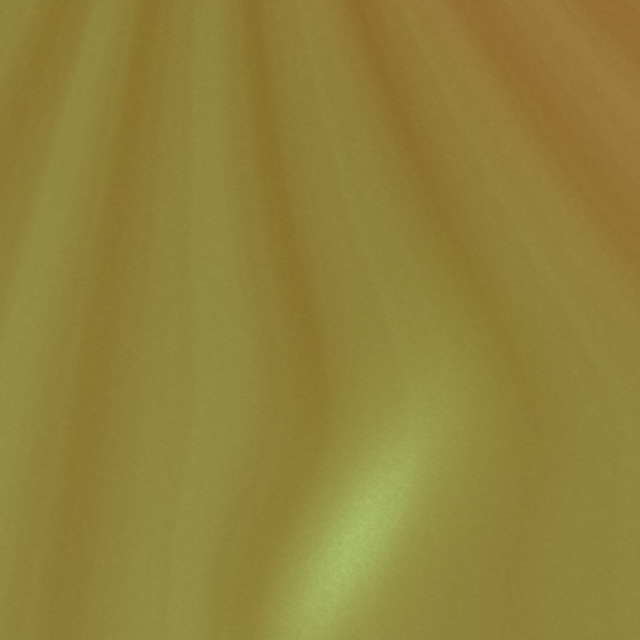
Write a WebGL 2 fragment shader that draws this texture.

```glsl
#version 300 es
precision highp float;
// Soft olive cloth with folds fanning down from above and one slanted green sheen.

uniform vec2 u_resolution;
out vec4 outColor;

const float TAU = 6.2831853;
const vec3 VALLEY = vec3(0.538, 0.447, 0.175);
const vec3 RIDGE = vec3(0.587, 0.575, 0.282);
const vec3 WARM_TINT = vec3(0.042, -0.022, 0.020);
const vec3 SHEEN_TINT = vec3(0.068, 0.150, 0.115);
const vec3 HALO_TINT = vec3(0.022, 0.052, 0.035);

vec2 hash2(vec2 cell) {
    vec3 p = fract(cell.xyx * vec3(0.1031, 0.1030, 0.0973));
    p += dot(p, p.yzx + 33.33);
    return fract((p.xx + p.yz) * p.zy);
}

// Distance to the nearest scattered point.
float cellular(vec2 p) {
    vec2 cell = floor(p);
    vec2 local = fract(p);
    float nearest = 2.0;
    for (int j = -1; j <= 1; j++) {
        for (int i = -1; i <= 1; i++) {
            vec2 offset = vec2(i, j);
            vec2 delta = offset + hash2(cell + offset) - local;
            nearest = min(nearest, dot(delta, delta));
        }
    }
    return sqrt(nearest);
}

// Slope of the ray from the gathering point, bent aside by the sheen.
float fanSlope(vec2 uv, vec2 gather) {
    float middle = smoothstep(0.2, 0.42, uv.x);
    float bend = 0.09 * smoothstep(0.38, 0.0, uv.y) * middle;
    float bulge = 0.022 * exp(-pow((uv.y - 0.45) / 0.2, 2.0)) * middle;
    return (uv.x - gather.x) / (gather.y - uv.y) + bend - bulge;
}

// Folds widen to the right; the second harmonic steepens their flanks.
float mainFolds(float slope) {
    float t = slope + 0.15;
    float phase = TAU * t * (4.1 - 0.53 * t);
    return -cos(phase + 0.25 * sin(phase - 1.0)) + 0.12 * sin(2.0 * phase);
}

// Fine pleats from layered sines, each with one crisp flank.
float pleats(float slope, float along) {
    float sum = 0.0;
    float frequency = 45.0;
    float weight = 0.20;
    for (int i = 0; i < 4; i++) {
        float phase = slope * frequency + 1.7 * float(i) + along * (1.0 + float(i));
        sum += weight * sin(phase + 0.6 * sin(phase));
        frequency *= 1.63;
        weight *= 0.72;
    }
    return sum;
}

// Elongated soft spot; radius is (across, along) the given direction.
float softSpot(vec2 uv, vec2 center, vec2 direction, vec2 radius) {
    vec2 d = uv - center;
    vec2 axis = normalize(direction);
    vec2 q = vec2(d.x * axis.y - d.y * axis.x, dot(d, axis)) / radius;
    return exp(-dot(q, q));
}

void main() {
    vec2 uv = gl_FragCoord.xy / u_resolution;

    // Fold shading, calmer toward the right and the lower right.
    float slope = fanSlope(uv, vec2(0.335, 1.61));
    float calm = smoothstep(0.5, 0.1, uv.y) * smoothstep(0.35, 0.7, uv.x);
    float strength = mix(0.25, 0.18, smoothstep(0.4, 0.9, uv.x)) * (1.0 - 0.6 * calm);
    float lift = 0.30 * (0.45 - uv.y) * (1.0 - 0.7 * calm);
    float relief = mainFolds(slope) + pleats(slope, uv.y);
    float tone = 0.49 + strength * relief + lift;
    tone -= 0.10 * smoothstep(0.35, 0.6, uv.x) * smoothstep(0.2, 0.5, uv.y);
    vec3 color = mix(VALLEY, RIDGE, tone);

    // Warm cast in the upper right corner.
    color += WARM_TINT * smoothstep(1.25, 1.9, uv.x + uv.y);

    // Slanted sheen with a wide halo.
    vec2 slant = vec2(0.49, 0.87);
    float sheen = softSpot(uv, vec2(0.555, 0.15), slant, vec2(0.054, 0.19));
    float halo = softSpot(uv, vec2(0.575, 0.19), slant, vec2(0.125, 0.34));
    color += SHEEN_TINT * sheen + HALO_TINT * halo;

    // Fine slanted fibre grain on two scales, clearer inside the sheen.
    vec2 fibre = mat2(0.87, 0.49, -0.49, 0.87) * uv;
    float grain = cellular(fibre * vec2(150.0, 200.0)) - 0.5;
    grain += 0.6 * (cellular(fibre * vec2(60.0, 95.0) + 7.3) - 0.5);
    color += grain * mix(0.019, 0.045, sheen);

    outColor = vec4(clamp(color, 0.0, 1.0), 1.0);
}
```
